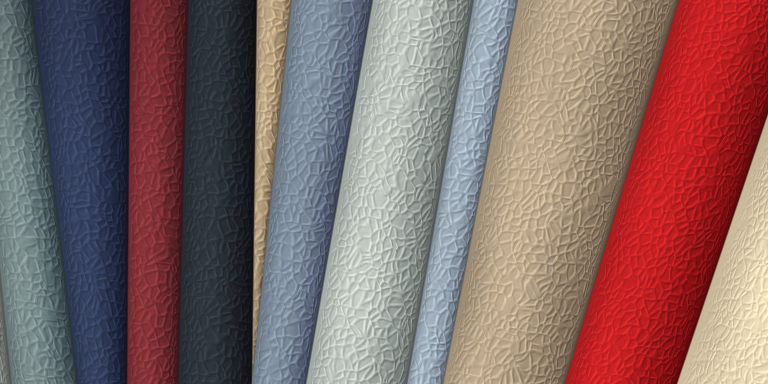
Give the GLSL for this texture, as a Shadertoy shader.

```glsl
// Fanned rolls of coloured leather, laid side by side from left to right.
// Each roll lies between two slanted edges, shaded as a soft cylinder;
// a warped cellular height field, lit from the side, gives the grain.

vec2 hash2(vec2 p) {
    vec3 q = fract(p.xyx * vec3(0.1031, 0.1030, 0.0973));
    q += dot(q, q.yzx + 33.33);
    return fract((q.xx + q.yz) * q.zy);
}

float noise(vec2 p) {
    vec2 i = floor(p), f = fract(p);
    f = f * f * (3.0 - 2.0 * f);
    float a = mix(hash2(i).x, hash2(i + vec2(1, 0)).x, f.x);
    float b = mix(hash2(i + vec2(0, 1)).x, hash2(i + vec2(1, 1)).x, f.x);
    return mix(a, b, f.y);
}

// Pebbled height: raised cells parted by thin creases
float grainHeight(vec2 p) {
    p += 0.9 * vec2(noise(p * 0.7), noise(p * 0.7 + 31.0));
    vec2 cell = floor(p);
    float near = 9.0, second = 9.0;
    for (int j = -1; j <= 1; j++)
    for (int i = -1; i <= 1; i++) {
        vec2 c = cell + vec2(i, j);
        float d = length(c + hash2(c) - p);
        second = min(second, max(near, d));
        near = min(near, d);
    }
    return smoothstep(0.0, 0.4, second - near) + 0.5 * noise(p * 2.3);
}

void mainImage(out vec4 fragColor, in vec2 fragCoord) {
    const int ROLLS = 12;
    // Edge positions: x at the bottom, x at the top
    vec2 edges[13] = vec2[13](
        vec2(-0.30, -0.40), vec2(0.030, -0.07), vec2(0.203, 0.083),
        vec2(0.331, 0.339), vec2(0.464, 0.490), vec2(0.656, 0.669),
        vec2(0.656, 0.760), vec2(0.797, 0.971), vec2(1.060, 1.234),
        vec2(1.154, 1.349), vec2(1.471, 1.768), vec2(1.763, 2.100),
        vec2(2.400, 2.700));
    vec3 lit[12] = vec3[12](
        vec3(0.66, 0.68, 0.65), vec3(0.48, 0.55, 0.55), vec3(0.21, 0.26, 0.38),
        vec3(0.53, 0.20, 0.22), vec3(0.18, 0.21, 0.24), vec3(0.77, 0.68, 0.54),
        vec3(0.50, 0.56, 0.62), vec3(0.76, 0.79, 0.76), vec3(0.63, 0.69, 0.74),
        vec3(0.74, 0.66, 0.55), vec3(0.79, 0.13, 0.14), vec3(0.93, 0.86, 0.72));
    vec3 shaded[12] = vec3[12](
        vec3(0.50, 0.52, 0.50), vec3(0.26, 0.33, 0.35), vec3(0.10, 0.12, 0.21),
        vec3(0.35, 0.13, 0.15), vec3(0.08, 0.09, 0.11), vec3(0.68, 0.58, 0.45),
        vec3(0.33, 0.37, 0.46), vec3(0.49, 0.52, 0.50), vec3(0.52, 0.57, 0.63),
        vec3(0.50, 0.43, 0.35), vec3(0.48, 0.05, 0.06), vec3(0.95, 0.89, 0.76));

    vec2 p = fragCoord / iResolution.xy * vec2(2.0, 1.0);
    float soft = max(0.003, 1.0 / iResolution.y);
    vec3 col = vec3(0.0);
    float across = 0.5, width = 0.2, id = 0.0;

    // Lay the rolls, each over the one to its left
    for (int i = 0; i < ROLLS; i++) {
        float left = mix(edges[i].x, edges[i].y, p.y);
        float right = mix(edges[i + 1].x, edges[i + 1].y, p.y);
        float w = max(right - left, 0.004);
        float s = clamp((p.x - left) / w, 0.0, 1.0);

        vec3 c = mix(lit[i], shaded[i], smoothstep(0.38, 1.0, s));
        c *= mix(0.84, 1.0, smoothstep(0.0, 0.25, s));
        c *= 1.0 - 0.42 * exp(-(1.0 - s) * w / 0.012);

        col = mix(col, c, smoothstep(-soft, soft, p.x - left));
        if (p.x > left) {
            across = s;
            width = w;
            id = float(i);
        }
    }

    // Grain wraps around each roll and runs along it
    float bend = asin((across * 2.0 - 1.0) * 0.96);
    vec2 g = vec2(bend * width * 0.42 * 56.0, p.y * 38.0) + id * 17.3;
    g.x += 0.7 * noise(g * 0.25);
    float relief = grainHeight(g) - grainHeight(g + vec2(0.28, -0.16));
    float fade = smoothstep(0.0, 0.08, across) * smoothstep(1.0, 0.93, across);
    float depth = mix(0.10, 0.22, smoothstep(0.25, 0.85, across));
    col *= 1.0 + relief * depth * fade;
    col += 0.025 * max(relief, 0.0) * fade;

    // Broad uneven sheen and a slight fall-off at the top left
    col *= 0.97 + 0.06 * noise(p * vec2(9.0, 4.0));
    col *= 1.0 - 0.16 * smoothstep(0.5, 1.0, p.y) * smoothstep(0.9, 0.0, p.x);
    fragColor = vec4(clamp(col, 0.0, 1.0), 1.0);
}
```
